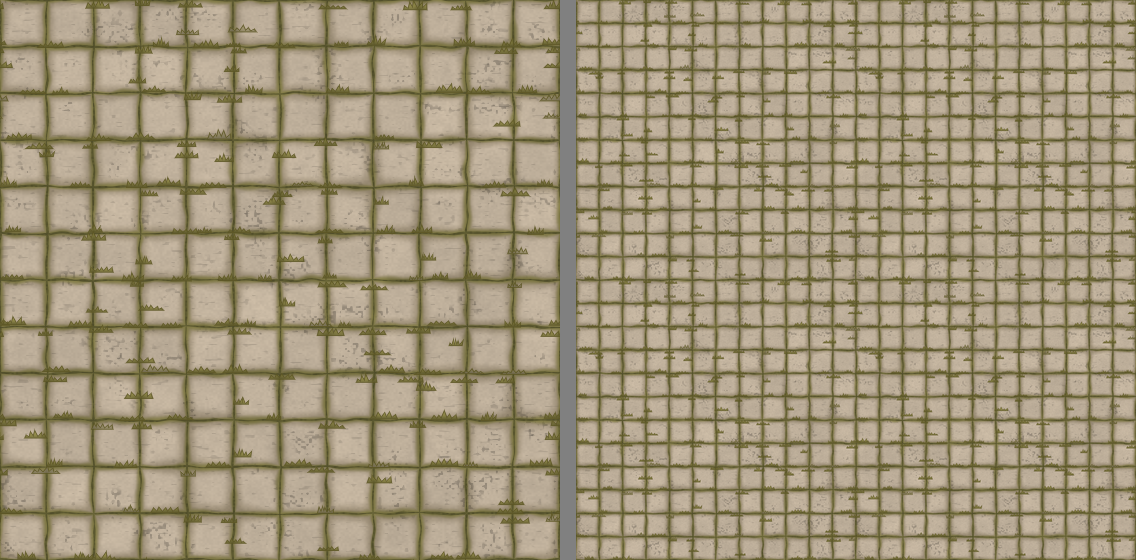
Left, the tile; right, the same tile 2 across and 2 down.
Write a three.js fragment shader that draws this texture.

```glsl
// Square stone paving with mossy joints, worn faces and small tufts of grass
#define TILES 12.0
#define WOBBLE 0.05
#define JOINT 0.019
#define SOFT 0.014
#define OUTLINE 0.013
#define STONE vec3(0.765, 0.705, 0.622)
#define EDGE_STONE vec3(0.57, 0.515, 0.42)
#define MOSS vec3(0.46, 0.44, 0.23)
#define JOINT_COLOR vec3(0.31, 0.30, 0.16)
#define GRASS vec3(0.60, 0.57, 0.29)
#define GRASS_LINE vec3(0.36, 0.335, 0.14)

varying vec2 vUv;

float hash(vec2 p) {
  vec3 q = fract(p.xyx * 0.1031);
  q += dot(q, q.yzx + 33.33);
  return fract((q.x + q.y) * q.z);
}

// Value noise in tile units; whole frequencies make it wrap
float noise(vec2 p, vec2 freq, float seed) {
  vec2 period = TILES * freq;
  p *= freq;
  vec2 i = floor(p), f = fract(p);
  f = f * f * (3.0 - 2.0 * f);
  vec2 a = mod(i, period) + seed, b = mod(i + 1.0, period) + seed;
  return mix(mix(hash(a), hash(vec2(b.x, a.y)), f.x),
             mix(hash(vec2(a.x, b.y)), hash(b), f.x), f.y);
}

// Distance to a fan of pointed blades standing on y = 0
float tuftDistance(vec2 q, float halfWidth, float height, vec2 id) {
  float dist = 1.0;
  for (int i = 0; i < 5; i++) {
    float t = float(i) * 0.5 - 1.0;
    float tall = height * (1.0 - 0.35 * abs(t)) * mix(0.6, 1.15, hash(id + float(i) * 7.3));
    float lean = t * 0.35 + 0.5 * (hash(id + float(i) * 3.7 + 50.0) - 0.4);
    float base = halfWidth * 0.32;
    float x = abs(q.x - t * halfWidth * 0.75 - lean * q.y);
    float side = (x - base * (1.0 - q.y / tall)) * tall / length(vec2(tall, base));
    dist = min(dist, max(side, -q.y));
  }
  return dist;
}

// Paints the tufts that belong to this tile and its neighbours
vec3 addGrass(vec3 col, vec2 p, float light) {
  for (int y = -1; y <= 1; y++)
  for (int x = -1; x <= 1; x++)
  for (int k = 0; k < 3; k++) {
    vec2 cell = floor(p) + vec2(float(x), float(y));
    vec2 id = mod(cell, TILES) + 31.0 * float(k + 1);
    float r = hash(id), s = hash(id + 101.0), t = hash(id + 211.0);
    // Kinds: along the lower joint, beside a crossing, loose on the stone
    vec2 place = vec2(r, 0.07 * s - 0.03);
    float chance = 0.72;
    if (k == 1) { place = vec2(0.4 * r - 0.2, -0.12 - 0.1 * s); chance = 0.45; }
    if (k == 2) { place = vec2(0.5 * r - 0.25, 0.15 + 0.5 * s); chance = 0.22; }
    if (hash(id + 307.0) > chance) continue;
    vec2 q = p - cell - place;
    if (abs(q.x) > 0.5 || abs(q.y - 0.1) > 0.25) continue;

    float halfWidth = mix(0.13, 0.29, t);
    float height = mix(0.12, 0.21, hash(id + 401.0));
    float dist = tuftDistance(q, halfWidth, height, id);
    vec3 fill = mix(GRASS * 0.78, GRASS, smoothstep(0.0, 0.12, q.y));
    fill = mix(fill, STONE * 0.85, 0.6 * step(0.9, hash(id + 503.0)));
    float inside = 1.0 - smoothstep(-SOFT, SOFT, dist + OUTLINE);
    vec3 blade = mix(GRASS_LINE, fill * mix(0.8, 1.0, light), inside);
    float cover = 1.0 - smoothstep(-SOFT, SOFT, dist - OUTLINE * 0.5);
    col = mix(col, blade, 0.92 * cover);
  }
  return col;
}

void main() {
  vec2 p = vUv * TILES;

  // Hand-drawn wobble of the joints
  vec2 bend = vec2(noise(p, vec2(3.0), 11.0), noise(p, vec2(3.0), 47.0)) - 0.5;
  vec2 edge = abs(fract(p + WOBBLE * bend + 0.5) - 0.5);
  float d = min(edge.x, edge.y);

  // Stone: soft dark rim, per-tile tone and cloudy stains
  float cloud = noise(p, vec2(2.0), 5.0) * 0.6 + noise(p, vec2(5.0), 19.0) * 0.4;
  float reach = mix(0.17, 0.32, noise(p, vec2(1.0), 71.0));
  vec2 rim = smoothstep(vec2(-0.03), vec2(reach), edge);
  float light = rim.x * rim.y;
  vec3 col = mix(EDGE_STONE, STONE, light);
  col *= 0.96 + 0.05 * hash(mod(floor(p), TILES) + 7.0) + 0.08 * (cloud - 0.5);

  // Grain, short scratches and pitted patches
  float grain = noise(p, vec2(22.0, 26.0), 3.0);
  float scratch = smoothstep(0.8, 0.95, noise(p, vec2(7.0, 21.0), 29.0));
  float worn = smoothstep(0.6, 0.85, noise(p, vec2(2.0, 3.0), 83.0));
  float pits = worn * smoothstep(0.6, 0.85, noise(p, vec2(17.0, 19.0), 61.0));
  col *= 1.0 + 0.05 * (grain - 0.5) - 0.1 * scratch - 0.2 * pits;

  // Moss spreading from the joints
  float spread = mix(0.055, 0.16, noise(p, vec2(3.0), 37.0));
  float moss = 1.0 - smoothstep(0.0, spread, d);
  col = mix(col, MOSS * (0.9 + 0.25 * cloud), 0.9 * moss);

  // Dark joint of uneven width
  float width = JOINT * mix(0.5, 1.5, noise(p, vec2(5.0), 53.0));
  float joint = 1.0 - smoothstep(-SOFT, SOFT, d - width);
  col = mix(col, JOINT_COLOR * (0.9 + 0.3 * grain), 0.88 * joint);

  gl_FragColor = vec4(addGrass(col, p, light), 1.0);
}
```
